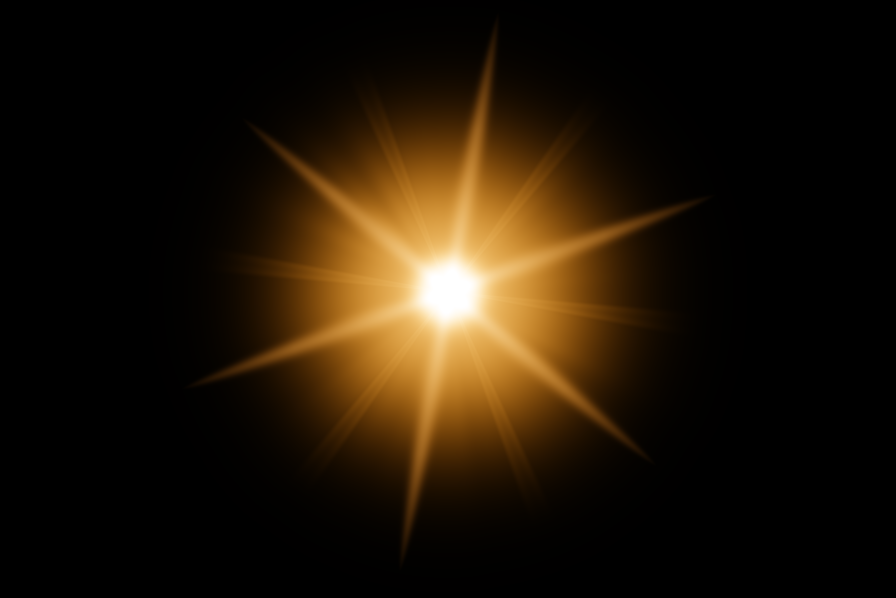
Reproduce this background procedurally as a WebGL 1 fragment shader.

```glsl
precision highp float;

uniform vec2 u_resolution;

const float TAU = 6.2831853;
const float SECTOR = TAU / 6.0;

// Lengths are fractions of the canvas height, angles are in radians
const vec2 STAR_CENTER = vec2(0.002, 0.012);
const float CORE_RADIUS = 0.04;
const float CORE_POWER = 12.0;
const float HALO_FALLOFF = 29.0;
const float HALO_POWER = 2.9;

const float RAY_ANGLE = 0.349;
const float RAY_LENGTH = 0.468;
const float RAY_LENGTH_VARIATION = 0.015;
const float LONG_AXIS_ANGLE = 0.873;
const float RAY_WIDTH = 0.02;
const float RAY_FADE = 0.2;
const float RAY_POWER = 0.58;

const float FAN_ANGLE = 0.913;
const float FAN_HALF_ANGLE = 0.062;
const float FAN_LENGTH = 0.43;
const float FAN_POWER = 0.13;

const float STREAK_COUNT = 54.0;
const float STREAK_DEPTH = 0.16;

const float GREEN_GAIN = 0.5;
const float BLUE_GAIN = 0.11;
const float BLUE_ROLLOFF = 0.18;
const vec3 RAY_TINT = vec3(0.0, 0.02, 0.07);

float hash(float n) {
    return fract(sin(n * 127.1) * 43758.5453);
}

// Smooth noise around the circle, without a seam
float angularNoise(float angle) {
    float x = fract(angle / TAU) * STREAK_COUNT;
    float cell = floor(x);
    float next = mod(cell + 1.0, STREAK_COUNT);
    return mix(hash(cell), hash(next), smoothstep(0.0, 1.0, x - cell));
}

// Signed angle to the nearest of six evenly spaced arms
float armAngle(float angle, float offset) {
    return mod(angle - offset + 0.5 * SECTOR, SECTOR) - 0.5 * SECTOR;
}

float halo(float radius, float angle) {
    float core = CORE_POWER * exp(-pow(radius / CORE_RADIUS, 2.0));
    float glow = HALO_POWER * exp(-HALO_FALLOFF * radius * radius);
    float depth = STREAK_DEPTH * smoothstep(0.05, 0.25, radius);
    return core + glow * (1.0 + depth * (angularNoise(angle) - 0.5));
}

// Narrow beams that taper toward their tips
float rays(float radius, float angle) {
    float fold = armAngle(angle, RAY_ANGLE);
    float reach = RAY_LENGTH
        + RAY_LENGTH_VARIATION * cos(2.0 * (angle - LONG_AXIS_ANGLE));
    float along = radius * cos(fold);
    float across = radius * sin(fold);
    float taper = sqrt(max(1.0 - along / reach, 0.0001));
    float width = RAY_WIDTH * taper * mix(0.55, 1.0, smoothstep(0.0, 0.18, along));
    float fade = clamp((reach - along) / RAY_FADE, 0.0, 1.0);
    return RAY_POWER * fade * exp(-pow(abs(across) / width, 2.0));
}

// Broad, faint wedges between the beams
float fans(float radius, float angle) {
    float fold = abs(armAngle(angle, FAN_ANGLE));
    float wedge = 1.0 - smoothstep(0.5 * FAN_HALF_ANGLE, FAN_HALF_ANGLE, fold);
    float ridge = 0.7 + 0.3 * smoothstep(0.0, 0.5 * FAN_HALF_ANGLE, fold);
    float fade = 1.0 - smoothstep(0.2, FAN_LENGTH, radius);
    return FAN_POWER * wedge * ridge * fade;
}

// Warm film response: red saturates first, blue last
vec3 expose(float light) {
    float blue = BLUE_GAIN * light * light / (1.0 + BLUE_ROLLOFF * light);
    return 1.0 - exp(-vec3(light, GREEN_GAIN * light, blue));
}

void main() {
    vec2 p = (gl_FragCoord.xy - 0.5 * u_resolution) / u_resolution.y - STAR_CENTER;
    float radius = length(p);
    float angle = atan(p.y, p.x + 0.000001);

    float beam = rays(radius, angle);
    float light = halo(radius, angle) + beam + fans(radius, angle);
    vec3 color = expose(light) + RAY_TINT * beam;

    gl_FragColor = vec4(min(color, 1.0), 1.0);
}
```
